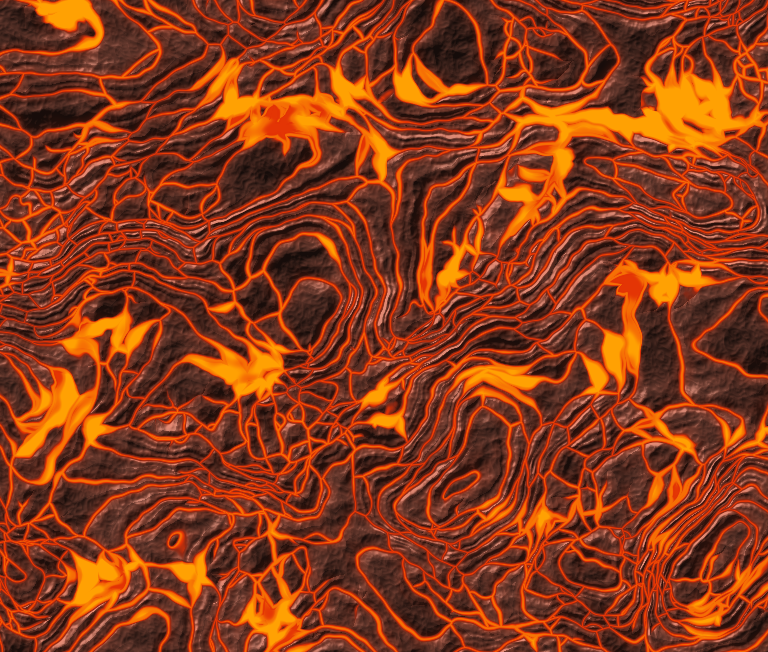
Reproduce this texture procedurally as a Shadertoy shader.

```glsl
vec2 hash2(vec2 p) {
    vec3 h = fract(p.xyx * vec3(0.1031, 0.1030, 0.0973));
    h += dot(h, h.yzx + 33.33);
    return fract((h.xx + h.yz) * h.zy);
}

vec2 slope(vec2 cell) {
    float angle = 6.2832 * hash2(cell + 200.0).x;
    return vec2(cos(angle), sin(angle));
}

float noise(vec2 p) {
    vec2 i = floor(p), f = p - i, e = vec2(1, 0);
    vec2 u = f * f * f * (f * (f * 6.0 - 15.0) + 10.0);
    return 1.4 * mix(
        mix(dot(slope(i), f), dot(slope(i + e), f - e), u.x),
        mix(dot(slope(i + e.yx), f - e.yx), dot(slope(i + 1.0), f - 1.0), u.x), u.y);
}

vec2 noise2(vec2 p) {
    return vec2(noise(p), noise(p + vec2(37.3, 71.9)));
}

// Folded coordinates: x runs across the ropes, y along them
vec2 ropeSpace(vec2 p) {
    p += 0.012 * noise2(p * 15.0) + 0.0035 * noise2(p * 42.0);
    vec2 w = p + 0.07 * noise2(p * 4.5);
    return vec2(6.0 * p.y + 6.5 * noise(w * 3.6 + 5.0),
                7.0 * p.x + 2.5 * noise(w * 3.6 + 19.0));
}

vec2 blockSpace(vec2 p) {
    return p * 15.0 + 0.7 * noise2(p * 9.0) + 0.12 * noise2(p * 40.0) + 50.0;
}

// Distance to the nearest plate border on the canvas (x) and its direction (yz)
vec3 plates(vec2 q, vec2 qdx, vec2 qdy, out vec2 id) {
    vec2 cell = floor(q), f = q - cell, nearest = vec2(0);
    float best = 9.0;
    for (int j = -1; j <= 1; j++)
    for (int i = -1; i <= 1; i++) {
        vec2 o = vec2(i, j);
        vec2 r = o + 0.1 + 0.8 * hash2(cell + o + 100.0) - f;
        if (dot(r, r) < best) { best = dot(r, r); nearest = r; id = cell + o; }
    }
    vec3 border = vec3(1, 0, 0);
    for (int j = -2; j <= 2; j++)
    for (int i = -2; i <= 2; i++) {
        vec2 o = vec2(i, j);
        vec2 r = o + 0.1 + 0.8 * hash2(cell + o + 100.0) - f;
        vec2 across = r - nearest;
        if (dot(across, across) < 1e-4) continue;
        vec2 n = normalize(across);
        vec2 g = vec2(dot(qdx, n), dot(qdy, n));
        float len = max(length(g), 3.0);
        float d = dot(0.5 * (nearest + r), n) / len;
        if (d < border.x) border = vec3(d, g / len);
    }
    return border;
}

// Craggy stone with grooves along the ropes
float relief(vec2 p, vec2 q) {
    float height = 0.2 * noise(q * vec2(3.5, 0.8));
    float amp = 0.5;
    p *= 13.0;
    for (int i = 0; i < 4; i++) {
        height -= amp * abs(noise(p));
        p = mat2(1.6, 1.2, -1.2, 1.6) * p + 7.0;
        amp *= 0.53;
    }
    return height;
}

void mainImage(out vec4 fragColor, in vec2 fragCoord) {
    vec2 p = fragCoord / iResolution.y;
    vec2 e = vec2(0.002, 0), plate, chip;

    // Long ropes, each broken into its own blocks in places
    vec2 q = ropeSpace(p), b = blockSpace(p);
    vec2 qdx = (ropeSpace(p + e) - q) / e.x;
    vec2 qdy = (ropeSpace(p + e.yx) - q) / e.x;
    vec3 border = plates(q, qdx, qdy, plate);
    vec3 block = plates(b + floor(40.0 * hash2(plate)) + hash2(plate + 9.0),
        (blockSpace(p + e) - b) / e.x, (blockSpace(p + e.yx) - b) / e.x, chip);
    block.x += 0.04 * smoothstep(-0.1, 0.2, noise(p * 4.0 + 61.0) + 0.12);
    if (block.x < border.x) border = block;

    // Stone lit from the upper left
    vec2 light = normalize(vec2(-0.6, 0.8));
    vec2 shift = 0.003 * light;
    float lit = relief(p, q) - relief(p + shift, q + qdx * shift.x + qdy * shift.y);
    lit = 6.5 * clamp(lit, -0.11, 0.17);
    lit += 0.55 * dot(border.yz, light) * exp(-border.x / 0.015);
    lit += 0.4 * noise(p * 6.0 + 11.0) + 0.4 * (hash2(plate + 5.0).x - 0.5);
    vec3 col = vec3(0.275, 0.155, 0.125) * clamp(1.0 + lit, 0.3, 2.0);
    col += vec3(0.24, 0.21, 0.2) * smoothstep(0.4, 1.3, lit);

    // Cracks widen into pools where the heat gathers
    float heat = noise(p * 5.5 + 3.0) + 0.6 * noise(p * 13.0 + 29.0);
    float crowding = clamp(30.0 / length(vec4(qdx, qdy)), 0.55, 1.1);
    float width = (0.0019 + 0.0018 * noise(p * 11.0 + 43.0)
                + 0.018 * smoothstep(0.15, 0.95, heat)) * crowding;
    float depth = width - border.x;
    col += vec3(0.19, 0.04, 0.01) * exp(-max(-depth, 0.0) / 0.007);

    // Lava runs from a dull red rim to a yellow core, streaked along the flow
    float streak = noise(q * vec2(1.3, 0.4) + 13.0) + 0.5 * noise(p * 22.0);
    float glow = min(depth, 0.009)
               - 0.0085 * smoothstep(-0.15, 0.6, streak) * smoothstep(0.002, 0.009, depth);
    col = mix(col, vec3(0.56, 0.16, 0.08), smoothstep(-0.003, -0.0006, depth));
    col = mix(col, vec3(0.89, 0.2, 0.02), smoothstep(-0.001, 0.0007, depth));
    col = mix(col, vec3(0.96, 0.42, 0.02), smoothstep(0.0003, 0.0022, glow));
    col = mix(col, vec3(1.0, 0.63, 0.01), smoothstep(0.0018, 0.006, glow));

    fragColor = vec4(col, 1.0);
}
```
